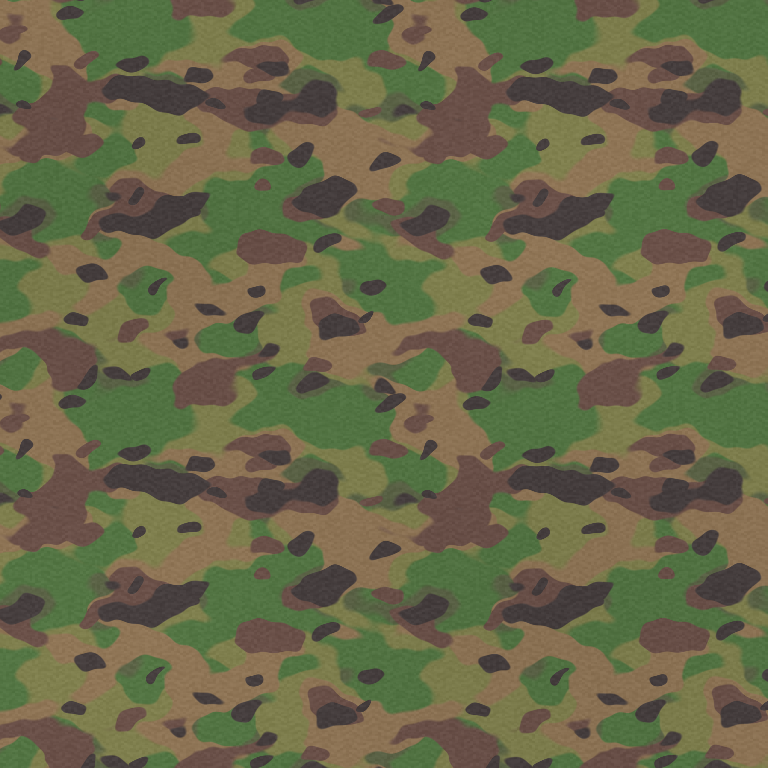
Write a WebGL 1 fragment shader that draws this pattern.

```glsl
precision highp float;
// Woven woodland camouflage: tiling blotches in green, olive, tan, brown and charcoal.
uniform vec2 u_resolution;

const float TAU = 6.2831853;

float hash(vec2 p) {
  return fract(sin(dot(p, vec2(12.99, 78.23))) * 4375.85);
}

// Layered sines with whole wave counts, so the unit-variance field tiles.
float blotches(vec2 p, float seed) {
  float sum = 0.0;
  float power = 0.0;
  for (int i = 0; i < 18; i++) {
    float n = float(i);
    float angle = n * 2.4 + seed;
    float radius = 1.6 + 0.3 * n;
    vec2 waves = floor(radius * vec2(cos(angle), 1.6 * sin(angle)) + 0.5);
    float amp = 1.0 / (1.0 + 0.16 * n);
    sum += amp * sin(TAU * (dot(waves, p) + hash(vec2(n, seed))));
    power += 0.5 * amp * amp;
  }
  return sum / sqrt(power);
}

// Scattered ovals on a wrapped cell grid: x = charcoal cover, y = brown cover.
vec2 ovals(vec2 p) {
  vec2 grid = vec2(7.0, 9.0);
  vec2 cell = floor(p * grid);
  vec2 cover = vec2(0.0);
  for (int j = -1; j <= 1; j++) {
    for (int i = -1; i <= 1; i++) {
      vec2 corner = cell + vec2(float(i), float(j));
      vec2 id = mod(corner, grid);
      float kind = hash(id + 3.7);
      vec2 jitter = vec2(hash(id + 11.3), hash(id + 27.1));
      vec2 q = (p * grid - corner - 0.2 - 0.6 * jitter) / grid;
      q.y -= q.x * (0.7 * hash(id + 41.9) - 0.1);
      vec2 size = vec2(0.036, 0.021) * (0.5 + 0.8 * hash(id + 53.3));
      float inside = 1.0 - smoothstep(-0.07, 0.07, length(q / size) - 1.0);
      cover = max(cover, inside * vec2(step(kind, 0.36), step(0.84, kind)));
    }
  }
  return cover;
}

float edge(float field, float level, float softness) {
  return smoothstep(level - softness, level + softness, field);
}

void main() {
  vec2 uv = gl_FragCoord.xy / u_resolution;

  // Nearly two repeats each way, with a slight drift between them.
  vec2 p = (uv - vec2(0.0, 1.0)) * vec2(1.9, 1.975);
  p += 0.003 * sin(uv.yx * vec2(7.0, 9.0) + vec2(1.0, 2.6));

  // Ripple the outlines so the dye edges look hand cut.
  p += 0.006 * sin(TAU * (p.yx * vec2(8.0, 6.0) + p * vec2(3.0, 5.0)));
  p += 0.0025 * sin(TAU * (p.yx * vec2(23.0, 17.0) + vec2(0.3, 0.7)));

  float leaf = blotches(p, 1.3);
  float sand = 0.8 * blotches(p, 4.1) - 0.6 * leaf;
  float bark = 0.8 * blotches(p, 7.7) + 0.6 * sand;
  float coal = 0.85 * blotches(p, 10.9) + 0.5 * bark;
  vec2 spots = ovals(p);

  // Dye layers, from ground to top.
  vec3 green = mix(vec3(0.32, 0.45, 0.26), vec3(0.35, 0.38, 0.27), edge(coal, 0.65, 0.2));
  vec3 color = mix(vec3(0.49, 0.49, 0.30), green, edge(leaf, -0.05, 0.13));
  color = mix(color, vec3(0.55, 0.45, 0.33), edge(sand, 0.33, 0.1));
  color = mix(color, vec3(0.41, 0.31, 0.28), max(edge(bark, 0.9, 0.07), spots.y));
  color = mix(color, vec3(0.27, 0.24, 0.24), max(edge(coal, 1.32, 0.07), spots.x));

  // Uneven dye, fine ribs and thread grain.
  color *= 1.0 + 0.025 * sin(uv.x * 5.0 + 1.0) * sin(uv.y * 6.0 + 0.5);
  color += 0.008 * sin(TAU * (uv.y * 110.0 + 0.4 * sin(uv.x * 190.0)));
  color += 0.035 * (hash(floor(uv * vec2(260.0, 340.0))) - 0.5);

  gl_FragColor = vec4(color, 1.0);
}
```
